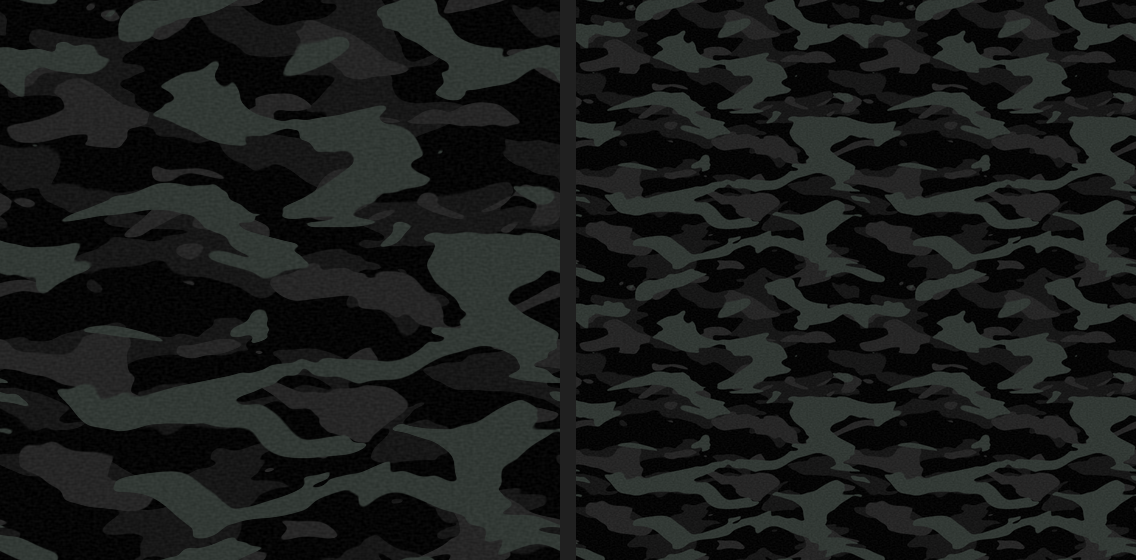
Left: one tile. Right: repeated 2 by 2.
Reproduce this pattern procedurally as a three.js fragment shader.

```glsl
varying vec2 vUv;

#define BLACK vec3(0.018, 0.018, 0.018)
#define DARK_GRAY vec3(0.090, 0.090, 0.090)
#define MID_GRAY vec3(0.150, 0.149, 0.149)
#define GREEN vec3(0.196, 0.223, 0.207)
#define BLOB_CELLS vec2(4.0, 12.0)
#define DARK_LEVEL 0.34
#define MID_LEVEL 0.92
#define GREEN_LEVEL 0.61
#define WARP vec2(0.10, 0.07)
#define EDGE 0.0016
#define GRAIN 0.009
#define TAU 6.2831853

// Standard deviation of unit gradient noise
const float NOISE_DEVIATION = 0.2157;

float hash(vec3 p) {
  p = fract(p * 0.1031);
  p += dot(p, p.zyx + 31.32);
  return fract((p.x + p.y) * p.z);
}

// Dot product of a lattice gradient with the offset from its corner
float corner(vec2 cell, vec2 offset, vec2 cells, float seed) {
  float angle = TAU * hash(vec3(mod(cell, cells), seed));
  return dot(vec2(cos(angle), sin(angle)), offset);
}

// Gradient noise that wraps over the canvas, scaled to unit deviation
float noise(vec2 uv, vec2 cells, float seed) {
  vec2 p = uv * cells;
  vec2 i = floor(p);
  vec2 f = p - i;
  vec2 w = f * f * f * (f * (f * 6.0 - 15.0) + 10.0);
  vec2 e = vec2(1.0, 0.0);
  float low = mix(corner(i, f, cells, seed),
                  corner(i + e.xy, f - e.xy, cells, seed), w.x);
  float high = mix(corner(i + e.yx, f - e.yx, cells, seed),
                   corner(i + e.xx, f - e.xx, cells, seed), w.x);
  return mix(low, high, w.y) / NOISE_DEVIATION;
}

// Broad flat blobs with smaller lobes and ragged outlines
float blobField(vec2 uv, float seed) {
  float sum = noise(uv, BLOB_CELLS, seed);
  sum += 0.40 * noise(uv, BLOB_CELLS * 2.0, seed + 1.0);
  sum += 0.18 * noise(uv, BLOB_CELLS * vec2(5.0, 3.0), seed + 2.0);
  return sum / 1.092;
}

// Bends the blobs so that they tilt and hook
vec2 warp(vec2 uv, float seed) {
  vec2 bend = vec2(noise(uv, vec2(4.0, 9.0), seed + 3.0),
                   noise(uv, vec2(5.0, 6.0), seed + 4.0));
  return uv + WARP * NOISE_DEVIATION * bend;
}

// Coverage of one ink, with an edge of even width
float inkMask(vec2 uv, float level, float seed) {
  vec2 p = warp(uv, seed);
  vec2 d = vec2(0.001, 0.0);
  float value = blobField(p, seed);
  vec2 slope = vec2(blobField(p + d.xy, seed),
                    blobField(p + d.yx, seed)) - value;
  float steepness = max(length(slope) / d.x, 8.0);
  return smoothstep(-EDGE, EDGE, (value - level) / steepness);
}

// Fine cloth texture
float clothGrain(vec2 uv) {
  return 0.7 * noise(uv, vec2(180.0), 71.0)
       + 0.7 * noise(uv, vec2(90.0, 240.0), 72.0);
}

void main() {
  // Inks printed from dark to light
  vec3 color = BLACK;
  color = mix(color, DARK_GRAY, inkMask(vUv, DARK_LEVEL, 11.0));
  color = mix(color, MID_GRAY, inkMask(vUv, MID_LEVEL, 27.0));
  color = mix(color, GREEN, inkMask(vUv, GREEN_LEVEL, 43.0));

  color += GRAIN * clothGrain(vUv);
  gl_FragColor = vec4(clamp(color, 0.0, 1.0), 1.0);
}
```
